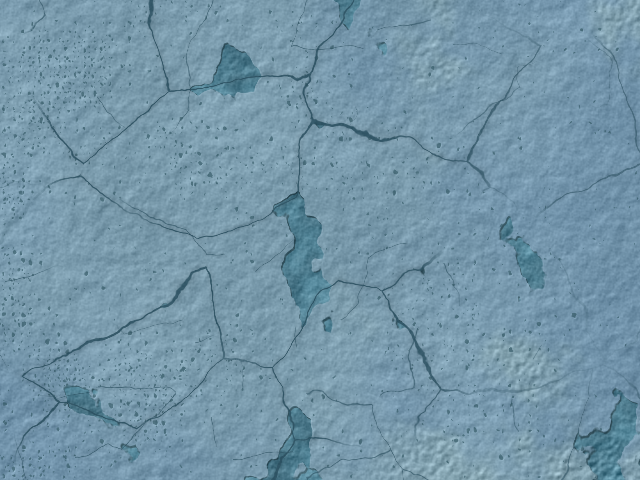
This texture is drawn by a Shadertoy shader. Its source:

```glsl
// Weathered blue plaster: jagged Voronoi cracks, flaked patches that follow
// them and show teal underpaint, clustered pits, and a softly lit relief.
// All lengths are in units of the canvas height.

const vec3 PAINT_BLUE = vec3(0.447, 0.580, 0.673);
const vec3 PAINT_GREY = vec3(0.488, 0.617, 0.685);
const vec3 PALE_PLASTER = vec3(0.528, 0.648, 0.685);
const vec3 TEAL_DARK = vec3(0.270, 0.445, 0.515);
const vec3 TEAL_LIGHT = vec3(0.360, 0.560, 0.635);
const vec3 CRACK_COLOR = vec3(0.175, 0.320, 0.385);
const vec3 PIT_COLOR = vec3(0.225, 0.370, 0.420);

const float CRACK_SCALE = 3.1;
const float HAIR_SCALE = 6.5;
const float CRACK_WIDTH = 0.0015;
const float HAIR_WIDTH = 0.0007;
const float HALO = 0.006;
const float WARP = 0.26;
const float JAG = 0.013;
const float PEEL_LEVEL = 0.672;
const float PEEL_NEAR_CRACK = 0.13;
const float PEEL_RAG = 0.11;
const float RELIEF = 0.50;
const float GRAIN = 0.045;
const vec2 TO_LIGHT = vec2(-0.0026, 0.0034);

float hash(vec2 p) {
    vec3 q = fract(p.xyx * 0.1031);
    q += dot(q, q.yzx + 33.33);
    return fract((q.x + q.y) * q.z);
}

vec2 hash2(vec2 p) {
    return vec2(hash(p), hash(p + 57.3));
}

float noise(vec2 p) {
    vec2 i = floor(p), f = fract(p);
    f = f * f * (3.0 - 2.0 * f);
    return mix(mix(hash(i), hash(i + vec2(1, 0)), f.x),
               mix(hash(i + vec2(0, 1)), hash(i + vec2(1, 1)), f.x), f.y);
}

float fbm(vec2 p, int octaves) {
    float sum = 0.0, amp = 0.5;
    for (int i = 0; i < octaves; i++) {
        sum += amp * noise(p);
        p = mat2(1.6, 1.2, -1.2, 1.6) * p + 11.7;
        amp *= 0.5;
    }
    return sum;
}

vec2 fbm2(vec2 p, int octaves) {
    return vec2(fbm(p, octaves), fbm(p + 17.0, octaves)) - 0.5;
}

vec2 site(vec2 id) {
    return id + 0.1 + 0.8 * hash2(id + 131.0);
}

// Returns line darkness, soft halo and wide nearness of the kept cell borders.
vec3 cracks(vec2 p, float scale, float keep, float width, float px) {
    vec2 q = p * scale, base = floor(q), home = base;
    float best = 1e3;
    for (int j = -1; j <= 1; j++)
    for (int i = -1; i <= 1; i++) {
        vec2 id = base + vec2(i, j);
        float d = length(site(id) - q);
        if (d < best) { best = d; home = id; }
    }
    vec2 a = site(home);
    vec3 result = vec3(0.0);
    for (int j = -2; j <= 2; j++)
    for (int i = -2; i <= 2; i++) {
        if (i == 0 && j == 0) continue;
        vec2 id = home + vec2(i, j), b = site(id);
        float pick = hash(home + id + 211.0);
        if (pick > keep) continue;
        float d = abs(dot(0.5 * (a + b) - q, normalize(b - a))) / scale;
        float w = width * mix(1.3, 0.6, pick / keep);
        float line = 1.0 - smoothstep(w - 0.5 * px, w + 0.6 * px, d);
        result = max(result, vec3(line, exp(-d / HALO), exp(-d / 0.04)));
    }
    return result;
}

// Small holes, one per chosen grid cell, gathered in clusters.
float pits(vec2 p, float scale, float px) {
    vec2 g = p * scale, id = floor(g), c = (id + 0.5) / scale;
    float cluster = smoothstep(0.42, 0.64, fbm(c * 4.5 + 71.0, 4));
    float density = 0.03 + cluster * mix(0.8, 0.12, smoothstep(0.35, 0.85, c.x));
    float size = hash(id + 7.0);
    float r = mix(0.09, 0.25, size * size);
    float d = length((fract(g) - 0.3 - 0.4 * hash2(id + 3.0)) * vec2(1.15, 0.9));
    float soft = 0.6 * px * scale;
    return step(hash(id + 19.0), density) * (1.0 - smoothstep(r - soft, r + soft, d));
}

float relief(vec2 p, float rough) {
    return fbm(p * 36.0, 4) + rough * 0.6 * noise(p * 110.0);
}

float peelShape(vec2 p) {
    return fbm(p * vec2(6.3, 4.6) + 87.0, 5) + PEEL_RAG * (fbm(p * 32.0, 4) - 0.47);
}

void mainImage(out vec4 fragColor, in vec2 fragCoord) {
    float px = 1.0 / iResolution.y;
    vec2 p = fragCoord * px;
    float across = fragCoord.x / iResolution.x;

    // Painted surface, with worn pale areas mostly on the right
    float tint = fbm(p * 2.0 + 5.0, 4) + 0.16 * (across - 0.5);
    vec3 color = mix(PAINT_GREY, PAINT_BLUE, smoothstep(0.3, 0.7, tint));
    color += 0.09 * (fbm(p * 4.0 + 23.0, 5) - 0.48);
    float worn = smoothstep(0.52, 0.68, fbm(p * 4.5 + 41.0, 5)) * smoothstep(0.4, 0.75, across);
    color = mix(color, PALE_PLASTER, 0.7 * worn);
    vec2 slopeStep = 0.5 * TO_LIGHT;
    float slope = relief(p - slopeStep, worn) - relief(p + slopeStep, worn);
    color += RELIEF * slope;

    // Cracks, changing in width and fading along their length
    vec2 warped = p + WARP * fbm2(p * 2.5, 4) + JAG * fbm2(p * 42.0, 3);
    float swell = mix(0.45, 1.6, noise(p * 13.0 + 2.0));
    vec3 wide = cracks(warped, CRACK_SCALE, 0.80, CRACK_WIDTH * swell, px);
    vec3 hair = cracks(warped + 4.0, HAIR_SCALE, 0.38, HAIR_WIDTH * swell, px);
    float fade = mix(1.0, 0.6, smoothstep(0.55, 0.95, across));
    float wideFade = fade * smoothstep(0.14, 0.42, noise(p * 4.0 + 9.0));
    float hairFade = fade * smoothstep(0.30, 0.60, noise(p * 6.0 + 31.0));

    // Pits with a lit lower rim
    vec2 rag = p + 0.005 * (vec2(noise(p * 150.0), noise(p * 150.0 + 7.0)) - 0.5);
    float hole = max(pits(rag, 54.0, px), pits(rag + 0.029, 95.0, px));
    float lit = max(pits(rag + 0.7 * TO_LIGHT, 54.0, px) - hole, 0.0);
    color += 0.05 * lit;
    color = mix(color, PIT_COLOR, 0.72 * hole);

    // Flaked patches: underpaint, shadow on the lit side, bright lip opposite
    float level = PEEL_LEVEL - PEEL_NEAR_CRACK * wide.z * wideFade
                + 0.06 * smoothstep(0.7, 0.95, across);
    float peel = smoothstep(-0.007, 0.007, peelShape(p) - level);
    float peelToLight = smoothstep(-0.007, 0.007, peelShape(p + TO_LIGHT) - level);
    vec3 teal = mix(TEAL_DARK, TEAL_LIGHT, smoothstep(0.25, 0.7, fbm(p * 20.0 + 61.0, 5)));
    teal += 0.7 * slope;
    teal *= 1.0 - 0.34 * (1.0 - peelToLight);
    color += 0.04 * peelToLight;
    color = mix(color, teal, peel);

    // Crack lines over everything, then fine grain
    color *= 1.0 - 0.10 * wide.y * wideFade - 0.05 * hair.y * hairFade;
    color = mix(color, CRACK_COLOR, 0.88 * wide.x * wideFade);
    color = mix(color, CRACK_COLOR, 0.65 * hair.x * hairFade);
    color += GRAIN * (noise(p * 270.0) - 0.5);
    fragColor = vec4(clamp(color, 0.0, 1.0), 1.0);
}
```
